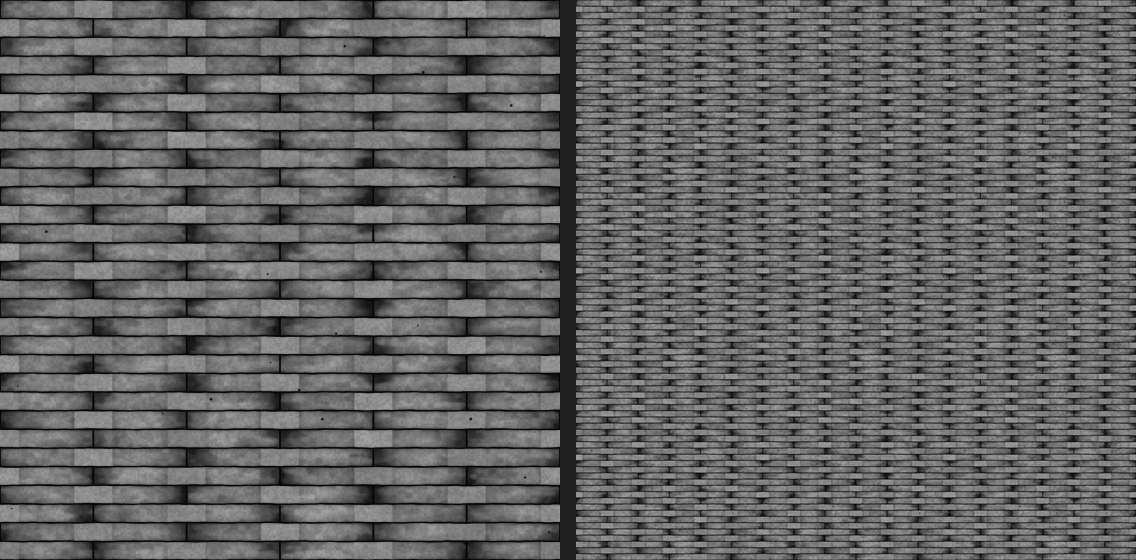
Left: one tile. Right: repeated 3 by 3.
Reproduce this texture procedurally as a Shadertoy shader.

```glsl
// Long thin grey bricks in running bond: 3 across, 30 rows, thin black joints.
// Each brick has a pale middle piece and two outer pieces sooted towards the ends.
// Wrapping smooth cellular noise mottles them; layered sines make the joints uneven.

const float TAU = 6.2831853;
const vec2 BRICKS = vec2(3.0, 30.0);

float hash(vec2 p) {
    vec3 q = fract(vec3(p.xyx) * vec3(0.1031, 0.1030, 0.0973));
    q += dot(q, q.yzx + 33.33);
    return fract((q.x + q.y) * q.z);
}

vec2 hash2(vec2 p) {
    return vec2(hash(p + 17.3), hash(p + 71.9));
}

// Smooth cellular noise, 0 to 1, repeating once per canvas
float cellTone(vec2 uv, vec2 cells) {
    vec2 p = uv * cells, base = floor(p);
    float total = 0.0, weight = 0.0;
    for (int y = -1; y <= 1; y++)
    for (int x = -1; x <= 1; x++) {
        vec2 cell = base + vec2(x, y);
        vec2 id = mod(cell, cells);
        vec2 d = cell + 0.2 + 0.6 * hash2(id) - p;
        float w = exp(-6.0 * dot(d, d));
        total += w * hash(id + cells.yx);
        weight += w;
    }
    return total / weight;
}

// Layered sines, periodic in x, with a different phase for each line
float wobble(float x, float line) {
    float phase = TAU * hash(vec2(line, 5.0));
    return 0.5 * sin(TAU * 7.0 * x + phase)
         + 0.3 * sin(TAU * 19.0 * x + 2.3 * phase)
         + 0.2 * sin(TAU * 43.0 * x + 4.1 * phase);
}

// Sparse dark pits on a wrapping grid
float pits(vec2 uv, float pixel) {
    vec2 p = uv * 9.0, id = floor(p);
    vec2 centre = 0.15 + 0.7 * hash2(id + 40.0);
    float radius = mix(0.0009, 0.0024, hash(id + 8.0));
    float d = length(fract(p) - centre) / 9.0;
    return step(0.76, hash(id + 91.0)) * (1.0 - smoothstep(radius - pixel, radius + pixel, d));
}

void mainImage(out vec4 fragColor, in vec2 fragCoord) {
    vec2 uv = fragCoord / iResolution.xy;
    float pixel = 1.0 / iResolution.y;

    // Brick layout: even rows are shifted by half a brick
    float row = floor(uv.y * BRICKS.y);
    float across = uv.x * BRICKS.x + 0.5 * (1.0 - mod(row, 2.0));
    vec2 brick = vec2(mod(floor(across), BRICKS.x), row);
    float u = fract(across);
    float side = step(0.5, u);
    float fromEnd = min(u, 1.0 - u);

    // Mottling from coarse blotches to fine grain
    float blotch = cellTone(uv, vec2(24.0, 60.0)) - 0.5;
    float patches = cellTone(uv, vec2(80.0, 110.0)) - 0.5;
    float grain = cellTone(uv, vec2(260.0)) - 0.5;

    // Distances to the uneven joints
    float edge = round(uv.y * BRICKS.y);
    float line = mod(edge, BRICKS.y);
    float toBed = abs(uv.y - edge / BRICKS.y - 0.0007 * wobble(uv.x, line));
    float toEnd = abs(fromEnd / BRICKS.x + 0.0002 * wobble(uv.y, brick.x + 50.0));
    float bedHalf = 0.0014 + 0.0003 * wobble(uv.x, line + 31.0);

    // Outer pieces: soot at the ends, along the beds and beside the middle piece
    vec2 piece = brick + vec2(10.0 + 5.0 * side, 3.0);
    float soot = mix(0.52, 0.82, hash(piece + 20.0));
    float reach = max(fromEnd + 0.09 * blotch + 0.03 * patches, 0.0);
    float outer = mix(0.49, 0.56, hash(piece));
    outer *= 1.0 - soot * exp(-10.5 * reach);
    outer *= 1.0 - mix(0.12, 0.30, hash(piece + 60.0)) * exp(-32.0 * max(0.398 - fromEnd, 0.0));
    outer *= 1.0 - (0.16 + 0.34 * exp(-6.0 * fromEnd)) * exp(-max(toBed - bedHalf, 0.0) / 0.0032);
    outer *= 1.0 + 0.20 * blotch + 0.20 * patches;

    // Clean middle piece
    float middle = mix(0.49, 0.575, hash(brick + 120.0));
    middle *= 1.0 - 0.12 * exp(-max(toBed - bedHalf, 0.0) / 0.002);
    middle *= 1.0 + 0.08 * blotch + 0.08 * patches;

    float inMiddle = smoothstep(-1.0, 1.0, (fromEnd - 0.398) / (BRICKS.x * pixel));
    float tone = mix(outer, middle, inMiddle) * (1.0 + 0.14 * grain);
    tone = mix(tone, 0.06, pits(uv, pixel));

    // Joints
    float bed = 1.0 - smoothstep(-0.7 * pixel, 0.7 * pixel, toBed - bedHalf);
    float head = 1.0 - smoothstep(-0.7 * pixel, 0.7 * pixel, toEnd - 0.0016);
    tone = mix(tone, 0.025, max(bed, head));

    fragColor = vec4(vec3(tone), 1.0);
}
```
